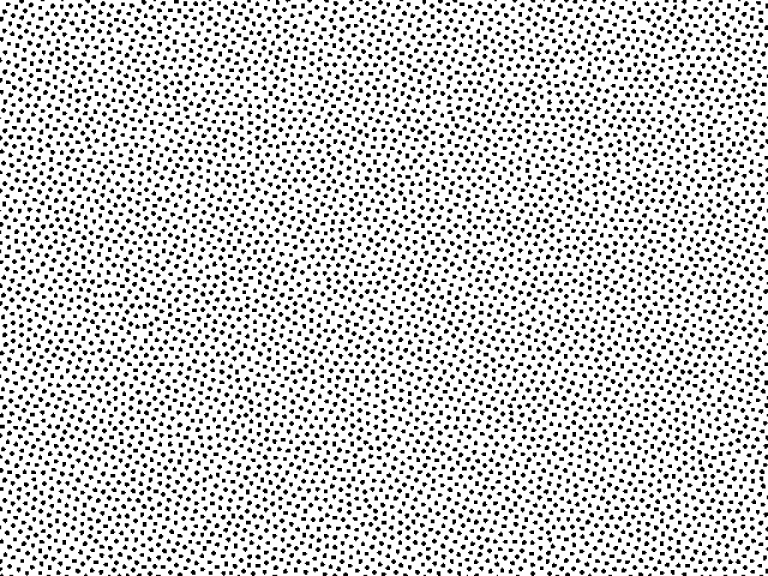
Reproduce this pattern procedurally as a Shadertoy shader.

```glsl
// Evenly scattered small black dots on white paper (a blue-noise stipple).
// Each grid cell holds one random point; a few rounds of mutual repulsion
// spread the points, then each becomes a disc built of coarse square texels.

const int GRID = 11;             // cells per side of the local window
const int ROUNDS = 4;            // each round trims one ring: 11 -> 3 cells
const int SAMPLES = 4;           // smoothing samples per axis
const float ROWS = 64.0;         // cells per canvas height
const float TEXEL_ROWS = 480.0;  // texels per canvas height
const float DOT_RADIUS = 0.254;  // in cells
const float JITTER = 0.78;       // random spread inside a cell
const float REACH = 1.2;         // repulsion range in cells
const float STIFFNESS = 0.29;    // share of the overlap removed per round
const float GRID_ANGLE = 0.5;    // hides the axes of the grid

const vec3 PAPER = vec3(1.0);
const vec3 INK = vec3(0.0);

vec2 hash22(vec2 p) {
    vec2 q = vec2(dot(p, vec2(127.1, 311.7)), dot(p, vec2(269.5, 183.3)));
    return fract(sin(q) * 43758.5453);
}

mat2 rotation(float angle) {
    float c = cos(angle), s = sin(angle);
    return mat2(c, s, -s, c);
}

// Push along "offset", fading to zero at the given reach.
vec2 repulsion(vec2 offset, float reach) {
    float dist = max(length(offset), 1e-4);
    return offset / dist * max(reach - dist, 0.0);
}

// Position of the relaxed point nearest to p, in cells.
vec2 nearestPoint(vec2 p, float jitter, float reach, float stiffness) {
    vec2 cell = floor(p);
    vec2 local = p - cell;
    vec2 points[GRID * GRID];

    // One random point per cell, relative to the central cell
    for (int y = 0; y < GRID; y++)
    for (int x = 0; x < GRID; x++) {
        vec2 id = vec2(x, y) - float(GRID / 2);
        points[y * GRID + x] = id + 0.5 + jitter * (hash22(cell + id) - 0.5);
    }

    // Relax in place: results move one slot back, where old values are spent
    for (int k = 1; k <= ROUNDS; k++) {
        int size = GRID - 2 * k;
        for (int y = 1; y <= size; y++)
        for (int x = 1; x <= size; x++) {
            vec2 self = points[y * GRID + x];
            vec2 push = vec2(0.0);
            for (int j = -1; j <= 1; j++)
            for (int i = -1; i <= 1; i++) {
                vec2 other = points[(y + j) * GRID + x + i];
                push += repulsion(self - other, reach);
            }
            points[(y - 1) * GRID + x - 1] = self + stiffness * push;
        }
    }

    // The remaining 3 x 3 block surrounds the central cell
    vec2 nearest = points[0];
    for (int y = 0; y < 3; y++)
    for (int x = 0; x < 3; x++) {
        vec2 candidate = points[y * GRID + x];
        if (distance(local, candidate) < distance(local, nearest))
            nearest = candidate;
    }
    return cell + nearest;
}

// Centre of the texel that holds uv (canvas height = 1).
vec2 snapToTexel(vec2 uv, float texelRows) {
    return (floor(uv * texelRows) + 0.5) / texelRows;
}

// Share of the square of side "width" around uv inside the texelled disc.
float discCoverage(vec2 uv, vec2 center, mat2 toCells, float width) {
    float sum = 0.0;
    for (int j = 0; j < SAMPLES; j++)
    for (int i = 0; i < SAMPLES; i++) {
        vec2 shift = (vec2(i, j) + 0.5) / float(SAMPLES) - 0.5;
        vec2 texel = snapToTexel(uv + shift * width, TEXEL_ROWS);
        sum += step(distance(toCells * texel, center), DOT_RADIUS);
    }
    return sum / float(SAMPLES * SAMPLES);
}

void mainImage(out vec4 fragColor, in vec2 fragCoord) {
    vec2 uv = fragCoord / iResolution.y;
    mat2 toCells = rotation(GRID_ANGLE) * ROWS;

    vec2 center = nearestPoint(toCells * uv, JITTER, REACH, STIFFNESS);
    float ink = discCoverage(uv, center, toCells, 1.0 / iResolution.y);

    fragColor = vec4(mix(PAPER, INK, ink), 1.0);
}
```
